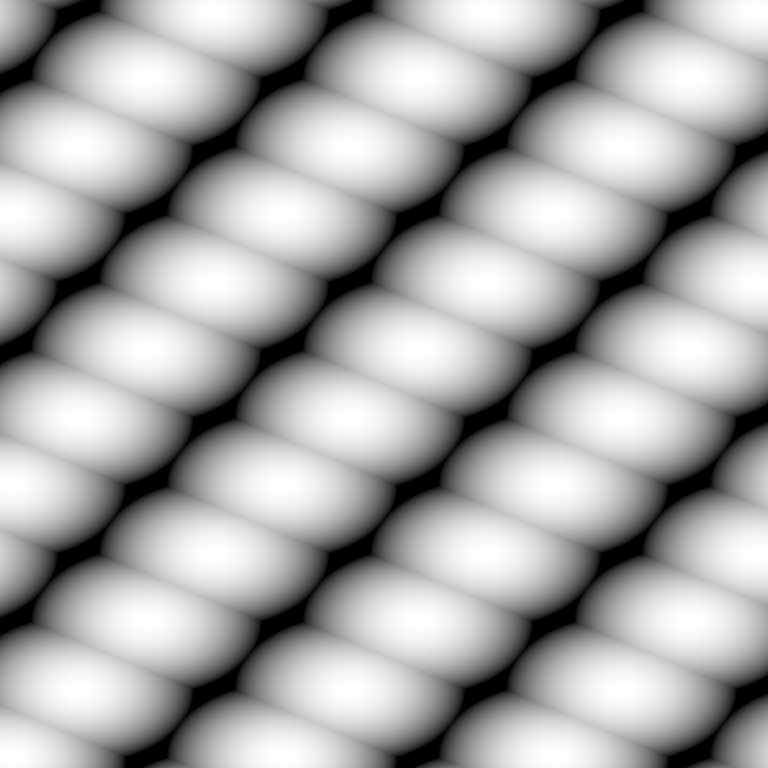
Give the GLSL for this pattern, as a three.js fragment shader.

```glsl
// Diagonal twisted ropes: rows of overlapping soft white domes on black.

varying vec2 vUv;

const vec2 SPACING = vec2(0.25, 0.125);     // across the ropes, along the ropes
const vec2 DOME_RADII = vec2(0.150, 0.0965); // horizontal, vertical
const float FALLOFF = 0.69;                  // roundness of the dome shading
const float DIAGONAL = 0.70710678;
const vec3 GAP_COLOR = vec3(0.0);
const vec3 DOME_COLOR = vec3(1.0);

// Canvas offset to rope axes (x across, y along); the mapping is its own
// inverse up to transposition.
vec2 toRope(vec2 p) {
  return DIAGONAL * vec2(p.x - p.y, p.x + p.y);
}

vec2 fromRope(vec2 q) {
  return DIAGONAL * vec2(q.x + q.y, q.y - q.x);
}

// One minus the squared elliptical radius: 1 at the centre, 0 at the rim.
float domeHeight(vec2 offset) {
  vec2 e = offset / DOME_RADII;
  return 1.0 - dot(e, e);
}

// Highest dome among the cells around the point.
float ropeHeight(vec2 p) {
  vec2 cell = toRope(p) / SPACING;
  vec2 nearest = vec2(floor(cell.x + 0.5), floor(cell.y) + 0.5);
  float height = 0.0;
  for (int j = -1; j <= 1; j++) {
    for (int i = -1; i <= 1; i++) {
      vec2 center = (nearest + vec2(float(i), float(j))) * SPACING;
      height = max(height, domeHeight(p - fromRope(center)));
    }
  }
  return height;
}

void main() {
  // The lattice is centred on the canvas.
  float height = ropeHeight(vUv - 0.5);
  float shade = height > 0.0 ? pow(height, FALLOFF) : 0.0;
  gl_FragColor = vec4(mix(GAP_COLOR, DOME_COLOR, shade), 1.0);
}
```
